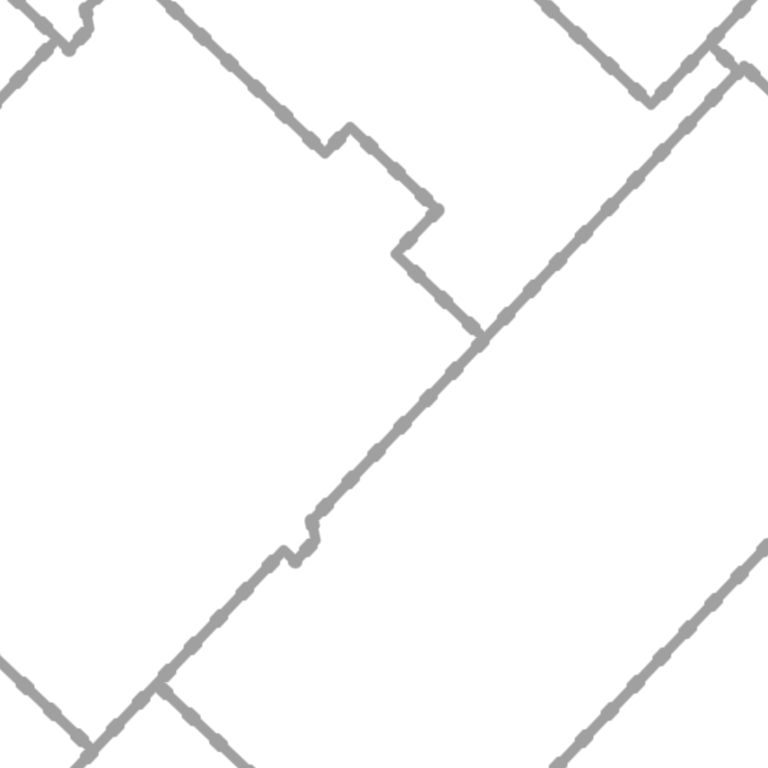
Give the GLSL for this pattern, as a Shadertoy shader.

```glsl
#define LINE_HALF 0.0067
#define BEAD_SWELL 0.0025
#define BEAD_PITCH 0.049
#define SOFTNESS 0.0021
#define ROW_PITCH 0.5625
#define ROW_STAGGER 0.11
#define CROSS_PITCH 0.555
#define JOG 0.079
#define NOTCH_SIZE vec2(0.053, 0.021)
#define SPUR_RANGE vec2(1.21, 1.32)
#define SPUR_OFFSET 0.053
#define LINE_GREY 0.627

const float TAU = 6.2831853;

float odd(float n) { return mod(n, 2.0); }

// Distance to a segment whose width swells at regular beads
float beadedLine(vec2 p, vec2 a, vec2 b) {
    vec2 span = b - a;
    float t = clamp(dot(p - a, span) / max(dot(span, span), 1e-9), 0.0, 1.0);
    float phase = t * length(span) / BEAD_PITCH + 0.5;
    float bead = smoothstep(0.1, 0.65, cos(TAU * phase));
    return length(p - a - span * t) - LINE_HALF - BEAD_SWELL * bead;
}

// Staggered height of each long line
float rowHeight(float row) {
    return -0.525 + row * ROW_PITCH - ROW_STAGGER * odd(row);
}

// Long line with a small notch and an overlapping parallel spur
float longLine(vec2 p, float row) {
    float y = rowHeight(row);
    float spurY = y + SPUR_OFFSET;
    float notchL = 0.18 + 0.28 * row;
    float notchR = notchL + NOTCH_SIZE.x;
    float notchY = y - NOTCH_SIZE.y;
    vec2 dipL = vec2(notchL, notchY);
    vec2 dipR = vec2(notchR - 0.015, notchY);
    vec2 joint = vec2(SPUR_RANGE.y, y);

    float d = beadedLine(p, vec2(notchL, y), vec2(-0.5, y));
    d = min(d, beadedLine(p, vec2(notchL, y), dipL));
    d = min(d, beadedLine(p, dipL, dipR));
    d = min(d, beadedLine(p, dipR, vec2(notchR, y)));
    d = min(d, beadedLine(p, vec2(notchR, y), joint));
    d = min(d, beadedLine(p, joint, vec2(joint.x, spurY)));
    return min(d, beadedLine(p, vec2(SPUR_RANGE.x, spurY), vec2(2.5, spurY)));
}

// Cross line between two rows, sidestepping twice where both indices are odd
float crossLine(vec2 p, float row, float k) {
    float dense = odd(row);
    float x = 0.22 + 0.26 * row - 0.38 * dense;
    x += mix(2.0 * k, k + odd(k) / 3.0, dense) * CROSS_PITCH;
    float jog = JOG * odd(row * k);
    float base = rowHeight(row);
    float low = base + 0.16;
    float high = base + 0.317;
    float start = base + step(1.5, k) * SPUR_OFFSET;
    float midX = x + jog;
    float topX = x + 0.4 * jog;

    float d = beadedLine(p, vec2(x, start), vec2(x, low));
    d = min(d, beadedLine(p, vec2(x, low), vec2(midX, low)));
    d = min(d, beadedLine(p, vec2(midX, low), vec2(midX, high)));
    d = min(d, beadedLine(p, vec2(midX, high), vec2(topX, high)));
    return min(d, beadedLine(p, vec2(topX, high), vec2(topX, rowHeight(row + 1.0))));
}

void mainImage(out vec4 fragColor, in vec2 fragCoord) {
    vec2 uv = fragCoord / iResolution.y;

    // Axes along and across the long diagonals
    vec2 along = normalize(vec2(0.689, 0.725));
    vec2 p = vec2(dot(uv, along), dot(uv, vec2(-along.y, along.x)));

    // Union of all lines
    float d = 1.0;
    for (int i = 0; i < 3; i++) {
        float row = float(i);
        d = min(d, longLine(p, row));
        for (int k = 0; k < 3; k++) d = min(d, crossLine(p, row, float(k)));
    }

    // Soft grey strokes on white
    float edge = max(SOFTNESS, 0.75 / iResolution.y);
    float ink = 1.0 - smoothstep(-edge, edge, d);
    fragColor = vec4(vec3(mix(1.0, LINE_GREY, ink)), 1.0);
}
```
